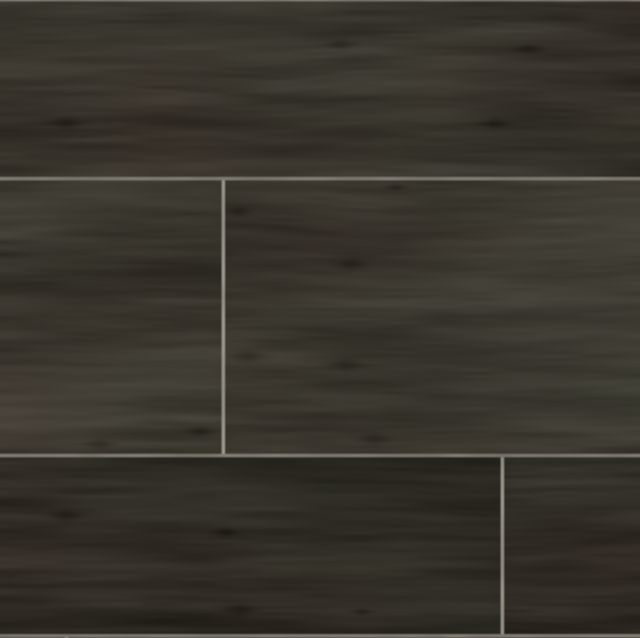
This texture is drawn by a WebGL 2 fragment shader. Its source:

```glsl
#version 300 es
precision highp float;
// Dark wood-look planks in staggered courses with thin pale grout.
// Courses come from joint heights; end joints step by a fixed stagger.
// Stretched noise makes the grain, and hashed cells scatter the knots.

uniform vec2 u_resolution;
out vec4 fragColor;

// Layout, in fractions of the canvas
const float JOINT_Y[4] = float[4](0.0035, 0.286, 0.7200, 1.0005);
const float COURSE_TONE[5] = float[5](0.55, 0.30, 0.66, 0.57, 0.57);
const float PLANK_LENGTH = 1.117;
const float FIRST_END = 1.221;
const float STAGGER = 0.436;
const float GROUT_HALF = 0.0028;
const float GROUT_SOFT = 0.0024;

// Colours
const vec3 WOOD_DARK = vec3(0.142, 0.126, 0.101);
const vec3 WOOD_LIGHT = vec3(0.285, 0.268, 0.232);
const vec3 GREEN_TINT = vec3(-0.009, 0.004, 0.001);
const vec3 GROUT_LEVEL = vec3(0.490, 0.475, 0.440);
const vec3 GROUT_UPRIGHT = vec3(0.590, 0.575, 0.535);

// Grain and knots
const float BROAD_CONTRAST = 0.42;
const float BAND_CONTRAST = 0.36;
const float STREAK_CONTRAST = 0.30;
const float FIBRE_CONTRAST = 0.17;
const vec2 KNOT_CELL = vec2(0.23, 0.125);
const vec2 KNOT_SIZE = vec2(0.024, 0.0075);
const float KNOT_CHANCE = 0.34;
const float KNOT_DEPTH = 0.40;

float hash(vec2 p) {
    return fract(sin(dot(p, vec2(127.1, 311.7))) * 43758.5453);
}

float noise(vec2 p) {
    vec2 i = floor(p);
    vec2 f = fract(p);
    f = f * f * (3.0 - 2.0 * f);
    float low = mix(hash(i), hash(i + vec2(1, 0)), f.x);
    float high = mix(hash(i + vec2(0, 1)), hash(i + vec2(1, 1)), f.x);
    return mix(low, high, f.y);
}

// Layered noise, centred on zero and stretched along x
float grain(vec2 p, vec2 seed) {
    p.y += 0.009 * (noise(p * vec2(5.0, 9.0) + seed) - 0.5);
    float broad = noise(p * vec2(3.0, 9.0) + seed) - 0.5;
    float bands = noise(p * vec2(3.8, 38.0) + seed.yx) - 0.5;
    float streaks = noise(p * vec2(7.0, 95.0) + seed) - 0.5;
    float fibres = noise(p * vec2(16.0, 190.0) + seed.yx) - 0.5;
    return BROAD_CONTRAST * broad + BAND_CONTRAST * bands
        + STREAK_CONTRAST * streaks + FIBRE_CONTRAST * fibres;
}

// Sparse dark flecks with a pointed tail, one candidate per cell
float knots(vec2 p, vec2 seed) {
    vec2 cell = floor(p / KNOT_CELL);
    vec2 id = cell + seed;
    vec2 jitter = vec2(hash(id + 3.1), hash(id + 7.7));
    vec2 d = p - (cell + mix(vec2(0.3), vec2(0.7), jitter)) * KNOT_CELL;
    vec2 q = d / (KNOT_SIZE * mix(0.6, 1.1, hash(id + 5.3)));
    float taper = 1.0 + 2.0 * smoothstep(0.0, 1.8, abs(q.x));
    float fleck = exp(-q.x * q.x - q.y * q.y * taper);
    return fleck * step(hash(id + 1.9), KNOT_CHANCE);
}

// Soft line coverage from the distance to its centre
float lineMask(float dist, float pixel) {
    float soft = max(GROUT_SOFT, pixel);
    return 1.0 - smoothstep(GROUT_HALF - soft, GROUT_HALF + soft, dist);
}

void main() {
    vec2 uv = gl_FragCoord.xy / u_resolution;
    vec2 pixel = 1.0 / u_resolution;

    // Find the course and the nearest level joint
    int course = 0;
    float levelDist = 1.0;
    for (int i = 0; i < 4; i++) {
        course += uv.y > JOINT_Y[i] ? 1 : 0;
        levelDist = min(levelDist, abs(uv.y - JOINT_Y[i]));
    }

    // Find the plank and its nearest end joint
    float along = (uv.x - FIRST_END + STAGGER * float(course)) / PLANK_LENGTH;
    float endDist = abs(fract(along + 0.5) - 0.5) * PLANK_LENGTH;
    vec2 plank = vec2(floor(along), float(course));
    vec2 seed = floor(50.0 * vec2(hash(plank + 2.3), hash(plank + 8.9)));

    // Wood tone
    float tone = COURSE_TONE[course] + 0.06 * (hash(plank) - 0.5);
    tone += grain(uv, seed);
    tone -= KNOT_DEPTH * knots(uv, seed);
    float edgeDist = min(levelDist, endDist);
    tone -= 0.12 * exp(-edgeDist / 0.005);
    vec3 color = mix(WOOD_DARK, WOOD_LIGHT, clamp(tone, -0.15, 1.1));
    color += GREEN_TINT * (1.6 * noise(uv * vec2(4.0, 8.0) + seed.yx) - 0.6);

    // Grout, with slight wear along its length
    float wear = 0.95 + 0.1 * noise(uv * 28.0);
    color = mix(color, GROUT_UPRIGHT * wear, lineMask(endDist, pixel.x));
    color = mix(color, GROUT_LEVEL * wear, lineMask(levelDist, pixel.y));

    fragColor = vec4(color, 1.0);
}
```
